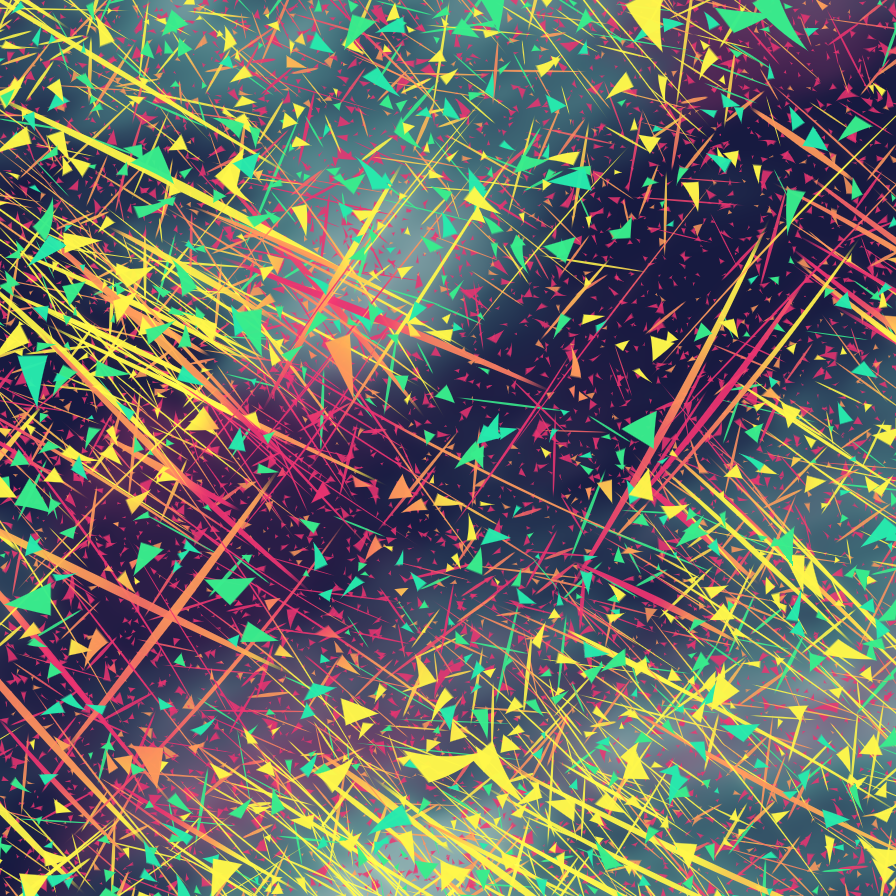
Reproduce this background procedurally as a Shadertoy shader.

```glsl
const vec3 NAVY   = vec3(0.09, 0.10, 0.25);
const vec3 TEAL   = vec3(0.28, 0.48, 0.51);
const vec3 MIST   = vec3(0.66, 0.76, 0.76);
const vec3 PLUM   = vec3(0.58, 0.20, 0.42);
const vec3 ROSE   = vec3(0.92, 0.20, 0.44);
const vec3 ORANGE = vec3(1.00, 0.60, 0.36);
const vec3 YELLOW = vec3(1.00, 0.97, 0.29);
const vec3 GREEN  = vec3(0.22, 0.93, 0.55);
const vec3 AQUA   = vec3(0.15, 0.92, 0.68);
const int BUNDLES = 25;
const int STRANDS = 11;
const float BUNDLE_SPREAD = 0.30;
const float FALLING = -0.74;   // main streak direction
const float RISING = 0.83;     // crossing streak direction
const float VOID_WIDTH = 0.14;

float px; // one pixel in canvas units

float hash(vec2 p) { return fract(sin(dot(p, vec2(127.1, 311.7))) * 43758.5453); }
vec2 hash2(vec2 p) { return vec2(hash(p), hash(p + 37.3)); }

float noise(vec2 p) {
    vec2 i = floor(p), f = fract(p);
    f = f * f * (3.0 - 2.0 * f);
    return mix(mix(hash(i), hash(i + vec2(1, 0)), f.x),
               mix(hash(i + vec2(0, 1)), hash(i + vec2(1, 1)), f.x), f.y);
}

float fbm(vec2 p) {
    float sum = 0.0, amp = 0.53;
    for (int i = 0; i < 4; i++) {
        sum += amp * noise(p);
        p = mat2(1.6, 1.2, -1.2, 1.6) * p + 5.7;
        amp *= 0.5;
    }
    return sum;
}

// Coordinates in a frame turned by the given angle
vec2 toLocal(vec2 q, float angle) {
    float c = cos(angle), s = sin(angle);
    return vec2(c * q.x + s * q.y, c * q.y - s * q.x);
}

// Brightest areas: lower right and upper left
float hotSpot(vec2 p) {
    vec2 a = (p - vec2(0.74, 0.08)) * vec2(2.6, 4.6);
    vec2 b = (p - vec2(0.08, 0.85)) * vec2(3.0, 2.2);
    return exp(-dot(a, a)) + 0.6 * exp(-dot(b, b));
}

// Debris density: low along a diagonal void
float crowd(vec2 p) {
    float d = dot(p - vec2(0.0, 0.22), vec2(-0.514, 0.857)) / VOID_WIDTH;
    return clamp(0.85 - 0.70 * exp(-d * d) + 0.5 * hotSpot(p), 0.0, 1.0);
}

vec3 heatRamp(float x) {
    vec3 c = mix(ROSE, ORANGE, smoothstep(0.22, 0.48, x));
    return mix(c, YELLOW, smoothstep(0.50, 0.74, x));
}

float streak(vec2 q, float halfLength, float halfWidth) {
    float t = abs(q.x) / halfLength;
    float taper = halfWidth * sqrt(max(1.0 - t, 0.0));
    return clamp((taper - abs(q.y)) / px + 0.5, 0.0, 1.0) * (1.0 - smoothstep(0.75, 1.0, t));
}

float streakAngle(float pick, float jitter) {
    return (pick < 0.63 ? FALLING : RISING) + (jitter - 0.5) * 0.5;
}

// Scattered triangles: coverage and a random id
vec2 shards(vec2 p, float scale, float share, float follow, float seed) {
    vec2 g = p * scale, cell = floor(g), hit = vec2(0.0);
    for (int k = 0; k < 9; k++) {
        vec2 id = cell + vec2(k % 3 - 1, k / 3 - 1);
        vec2 centre = id + hash2(id + seed);
        if (hash(id + seed + 3.1) > share * mix(1.0, crowd(centre / scale), follow)) continue;
        vec2 shape = hash2(id + seed + 8.4);
        vec2 q = toLocal(g - centre, 6.283 * shape.x);
        q.y += 0.7 * (shape.y - 0.5) * q.x * q.x;
        q.x /= 1.0 + 1.5 * shape.y;
        float size = hash(id + seed + 5.9);
        float radius = mix(0.04, 0.14, size * size), d = -1.0;
        for (int e = 0; e < 3; e++) {
            float a = 2.094 * float(e) + 0.5 * (hash(id + seed + float(e) * 2.3) - 0.5);
            d = max(d, dot(q, vec2(cos(a), sin(a))) - radius);
        }
        float cover = clamp(0.5 - d / (scale * px), 0.0, 1.0);
        if (cover > hit.x) hit = vec2(cover, hash(id + seed + 11.7));
    }
    return hit;
}

// Short fine splinters: coverage and a random id
vec2 splinters(vec2 p, float scale, float seed) {
    vec2 g = p * scale, cell = floor(g), hit = vec2(0.0);
    for (int k = 0; k < 9; k++) {
        vec2 id = cell + vec2(k % 3 - 1, k / 3 - 1);
        vec2 centre = id + hash2(id + seed), r = hash2(id + seed + 6.2);
        if (hash(id + seed + 2.7) > 0.1 + 0.85 * crowd(centre / scale)) continue;
        vec2 q = toLocal(g - centre, streakAngle(r.x, 3.0 * r.y - 1.0)) / scale;
        float cover = streak(q, mix(0.35, 0.95, r.y) / scale, mix(0.0007, 0.0024, r.x * r.x));
        if (cover > hit.x) hit = vec2(cover, hash(id + seed + 9.5));
    }
    return hit;
}

void mainImage(out vec4 fragColor, in vec2 fragCoord) {
    px = 1.0 / iResolution.y;
    vec2 p = fragCoord * px;
    float density = crowd(p);
    float heat = 0.50 * density + 0.7 * (noise(p * 6.0 + 2.0) - 0.5) + 0.2 * hotSpot(p);

    // Smoke
    vec2 drift = toLocal(p, 0.5) * vec2(2.8, 5.0);
    float smoke = fbm(drift + 3.0), blush = fbm(drift * 0.9 + 17.0);
    vec3 col = mix(NAVY, TEAL, smoothstep(0.26, 0.62, smoke) * (0.08 + 0.92 * density));
    col = mix(col, PLUM, 0.6 * smoothstep(0.50, 0.78, blush) * density);
    col = mix(col, MIST, 0.7 * smoothstep(0.54, 0.80, smoke) * density);

    // Specks
    for (int i = 0; i < 3; i++) {
        vec2 speck = shards(p, 36.0 + 20.0 * float(i), 0.55, 0.2, 50.0 + 13.0 * float(i));
        col = mix(col, mix(ROSE, ORANGE, step(0.88, speck.y)), 0.85 * speck.x);
    }

    // Splinters
    for (int i = 0; i < 4; i++) {
        vec2 s = splinters(p, 9.0 + 5.0 * float(i), 90.0 + 17.0 * float(i));
        vec3 tint = s.y > 0.86 ? GREEN : heatRamp(heat + 0.7 * s.y - 0.28);
        col = mix(col, tint, 0.88 * s.x);
    }

    // Bundles of long streaks with a soft glow
    for (int b = 0; b < BUNDLES; b++) {
        vec2 anchor = hash2(vec2(b, 4.0)) * 1.1 - 0.05;
        float lean = streakAngle(hash(vec2(b, 9.0)), hash(vec2(b, 15.0)));
        for (int s = 0; s < STRANDS; s++) {
            vec2 id = vec2(b, s) + 21.0, r = hash2(id), v = hash2(id + 71.0);
            vec2 centre = anchor + (r - 0.5) * BUNDLE_SPREAD;
            if (v.x > 0.08 + crowd(centre)) continue;
            vec2 q = toLocal(p - centre, lean + (v.y - 0.5) * 0.28);
            q.y += (r.y - 0.5) * 0.5 * q.x * q.x;
            float halfLength = mix(0.06, 0.27, r.x);
            float halfWidth = mix(0.0009, 0.0056, pow(v.y, 4.0));
            vec3 tint = heatRamp(heat + 0.7 * hash(id + 5.0) - 0.12 + 1.2 * q.x);
            float t = min(abs(q.x) / halfLength, 1.0);
            col += tint * 0.06 * (1.0 - t) * exp(-abs(q.y) / 0.005);
            col = mix(col, tint, 0.94 * streak(q, halfLength, halfWidth));
        }
    }

    // Shards, large ones last
    for (int i = 0; i < 4; i++) {
        vec2 s = shards(p, 27.0 - 5.0 * float(i), 0.58, 0.75, 200.0 + 19.0 * float(i));
        vec3 tint = s.y < 0.55 ? mix(GREEN, AQUA, step(s.y, 0.25)) : heatRamp(heat + 0.9 * s.y - 0.25);
        col = mix(col, tint, 0.97 * s.x);
    }

    fragColor = vec4(clamp(col, 0.0, 1.0), 1.0);
}
```
